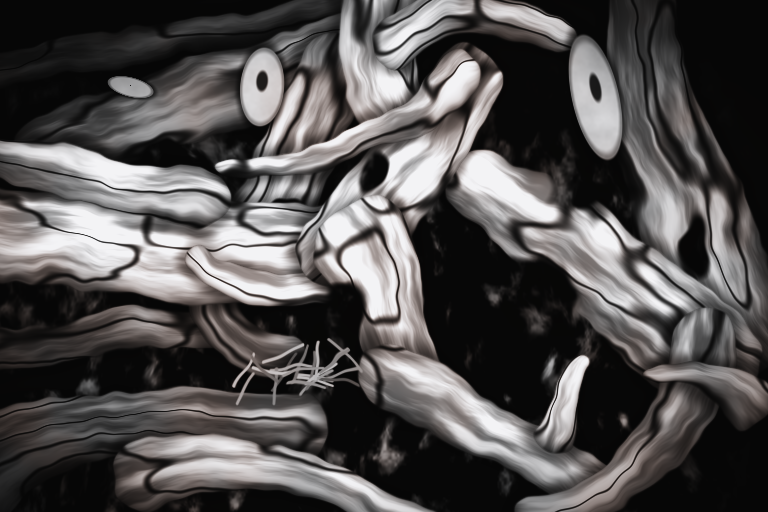
This texture is drawn by a Shadertoy shader. Its source:

```glsl
// Weathered, tangled tree roots with dark hollows and three pale oval shells.
#define GAIN 1.5
#define WARP 0.035
#define FIBRES 42.0
#define CRACKS 24.0
#define SHADOW_REACH 0.035
#define SHADOW_DEPTH 0.5
#define VIGNETTE 0.65
#define STRAWS 22

float lum;     // brightness painted so far
vec2 pos;      // warped position, canvas height = 1
float debris;  // rough dark matter seen in gaps
float px;      // edge softness

float hash(vec2 p) {
  vec3 q = fract(p.xyx * 0.1031);
  q += dot(q, q.yzx + 33.33);
  return fract((q.x + q.y) * q.z);
}

float noise(vec2 p) {
  vec2 i = floor(p), f = fract(p), e = vec2(0, 1);
  f *= f * (3.0 - 2.0 * f);
  return mix(mix(hash(i), hash(i + e.yx), f.x),
             mix(hash(i + e), hash(i + e.yy), f.x), f.y);
}

float fbm(vec2 p) {
  float sum = 0.0, amp = 0.5;
  for (int i = 0; i < 4; i++) {
    sum += amp * noise(p);
    p = 2.03 * p + 7.0;
    amp *= 0.5;
  }
  return sum;
}

vec2 wobble(vec2 p) { return vec2(noise(p), noise(p + 40.0)) - 0.5; }

vec2 bezier(vec2 a, vec2 b, vec2 c, float t) {
  return mix(mix(a, b, t), mix(b, c, t), t);
}

// Tapered root along a curve, with grain following its length
void root(float ax, float ay, float bx, float by, float cx, float cy,
          float r0, float r1, float tone) {
  vec2 a = vec2(ax, ay), b = vec2(bx, by), c = vec2(cx, cy), tangent, v;
  float t = 0.0, best = 9.0;
  for (float s = 0.0; s < 1.01; s += 0.16) {
    float d = distance(pos, bezier(a, b, c, s));
    if (d < best) { best = d; t = s; }
  }
  for (int i = 0; i < 4; i++) {
    tangent = 2.0 * mix(b - a, c - b, t);
    v = pos - bezier(a, b, c, t);
    t = clamp(t + dot(v, tangent) / dot(tangent, tangent), 0.0, 1.0);
  }
  v = pos - bezier(a, b, c, t);
  float r = mix(r0, r1, t), d = length(v), edge = d - r;
  if (edge > SHADOW_REACH) return;
  lum *= mix(SHADOW_DEPTH, 1.0, smoothstep(0.0, SHADOW_REACH, edge));

  vec2 dir = normalize(tangent);
  float along = dot(pos - a, dir), side = dir.x * v.y - dir.y * v.x;
  float fibre = smoothstep(0.2, 0.75, fbm(vec2(along * 7.0, side * FIBRES) + a * 31.0));
  float split = abs(noise(vec2(along * 5.0, side * CRACKS) + c * 47.0) - 0.5);
  float crack = mix(0.22, 1.0, smoothstep(0.0, 0.075, split));
  float dome = sqrt(max(1.0 - d * d / (r * r), 0.0));
  float form = (0.42 + 0.58 * dome) * (0.86 + 0.28 * v.y / r);
  float wood = GAIN * tone * form * (0.5 + 0.75 * fibre) * crack;
  lum = mix(lum, wood, smoothstep(px, -px, edge));
}

float oval(vec2 p, vec2 radius, float angle) {
  float s = sin(angle), c = cos(angle);
  return length(mat2(c, -s, s, c) * p / radius);
}

void hollow(float x, float y, float rx, float ry, float angle) {
  float d = oval(pos - vec2(x, y), vec2(rx, ry), angle) + 0.5 * noise(pos * 30.0);
  lum = mix(debris * 0.6, lum, smoothstep(1.0, 1.35, d));
}

void shell(vec2 p, float x, float y, float rx, float ry, float angle, float hole) {
  vec2 q = p - vec2(x, y), radius = vec2(rx, ry);
  float d = oval(q, radius, angle);
  lum *= mix(0.4, 1.0, smoothstep(0.95, 1.3, d));
  float face = 0.7 + 0.22 * fbm(p * 22.0) - 0.28 * smoothstep(0.82, 0.96, d);
  q.y -= 0.15 * ry;
  face *= mix(0.2, 1.0, smoothstep(0.7, 1.15, oval(q, radius * hole, angle)));
  lum = mix(lum, face, smoothstep(1.03, 0.97, d));
}

// Bent straws caught under the trunk
void straws() {
  for (int i = 0; i < STRAWS; i++) {
    vec2 id = vec2(i, 3);
    float turn = 2.4 * hash(id) - 0.8;
    vec2 q = pos - vec2(0.48, 0.24) - vec2(0.2, 0.07) * vec2(hash(id.yx), hash(id + 5.0));
    vec2 dir = vec2(cos(turn), sin(turn));
    q -= dir * clamp(dot(q, dir), -0.035, 0.035);
    lum = mix(lum, 0.35 + 0.4 * hash(id + 9.0), smoothstep(0.002 + px, 0.001, length(q)));
  }
}

void mainImage(out vec4 fragColor, in vec2 fragCoord) {
  vec2 p = fragCoord / iResolution.y;
  px = 1.5 / iResolution.y;
  pos = p + WARP * (wobble(p * 8.0) + 0.3 * wobble(p * 31.0));
  float inside = smoothstep(0.9, 0.6, p.y) * smoothstep(1.5, 1.2, p.x);
  debris = 0.02 + inside * 0.75 * smoothstep(0.5, 0.85, fbm(pos * vec2(26, 17)));
  lum = debris;
  // Rear logs and trunks
  root(0.,.86, .35,.91, .68,.99, .035,.04,.27);
  root(.1,.71, .35,.79, .68,.9, .065,.08,.46);
  root(.66,.88, .6,.72, .52,.58, .06,.09,.66);
  root(.74,1.03, .72,.88, .78,.74, .075,.07,.85);
  root(1.25,1.03, 1.26,.72, 1.43,.38, .055,.13,.57);
  root(.94,.65, 1.1,.55, 1.38,.31, .07,.11,.73);
  hollow(1.14,.67, .075,.11, .3);
  hollow(1.36,.52, .025,.06, .2);
  hollow(.36,.705, .13,.03, .15);
  hollow(.56,.6, .055,.022, .2);
  hollow(1.03,.41, .1,.09, -.6);
  // Lower left logs
  root(0.,.33, .2,.36, .42,.37, .04,.04,.42);
  root(.42,.42, .44,.33, .57,.3, .05,.035,.48);
  // Broad left root, arch, main trunk and its arms
  root(-.05,.56, .3,.49, .7,.52, .09,.1,.86);
  root(-.02,.71, .15,.65, .38,.61, .04,.055,.72);
  root(.4,.5, .48,.41, .66,.44, .025,.04,.82);
  root(.78,.93, .93,1.01, 1.1,.93, .055,.035,.8);
  root(.92,.84, .82,.7, .68,.52, .065,.09,.88);
  root(.9,.85, .74,.69, .43,.67, .04,.016,.74);
  root(.71,.52, .77,.38, .8,.25, .085,.06,.86);
  root(.76,.27, .94,.18, 1.16,.05, .06,.05,.72);
  hollow(.66,.355, .05,.085, -.4);
  hollow(.725,.65, .026,.042, -.2);
  hollow(.06,.41, .09,.035, -.2);
  // Foreground roots and broken stub
  root(-.03,.1, .12,.2, .58,.17, .09,.06,.45);
  root(.3,.07, .55,.15, .82,-.03, .07,.035,.68);
  root(1.38,.34, 1.36,.08, 1.05,-.01, .065,.035,.62);
  root(1.28,.27, 1.38,.27, 1.46,.21, .012,.045,.6);
  root(1.08,.15, 1.11,.22, 1.14,.3, .032,.018,.72);
  straws();
  shell(p, .512,.83, .043,.077, -.08,.28);
  shell(p, 1.163,.81, .046,.125, .22,.24);
  shell(p, .255,.83, .046,.019, -.25,.01);
  // Corner falloff, contrast and tint
  vec2 frame = 2.0 * fragCoord / iResolution.xy - 1.0;
  lum *= 1.0 - VIGNETTE * smoothstep(0.65, 1.4, length(frame));
  lum = clamp(lum, 0.0, 1.0);
  lum = mix(lum, smoothstep(0.0, 1.0, lum), 0.7);
  float brown = smoothstep(0.35, 0.7, fbm(p * 5.0)) * (1.0 - lum);
  vec3 tint = mix(vec3(1, 1, 1.01), vec3(1.15, 0.95, 0.88), brown);
  fragColor = vec4(0.022 + 0.93 * lum * tint, 1);
}
```
